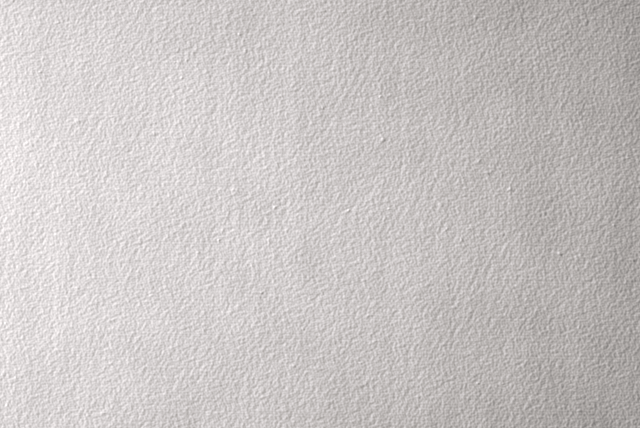
Give the GLSL for this texture, as a Shadertoy shader.

```glsl
const vec3 COOL_WHITE = vec3(1.014, 0.993, 0.993);
const vec3 WARM_GREY = vec3(1.020, 0.994, 0.980);
const float LEFT_TONE = 0.876;
const float RIGHT_FALLOFF = 0.216;
const float FALLOFF_POWER = 1.5;
const float EDGE_SHADE = 0.045;
const float SIDE_GLOW = 0.030;
const float LUMP_FREQ = 52.0;
const float LUMP_SHARE = 0.7;
const float GRAIN_FREQ = 112.0;
const float FINE_FREQ = 184.0;
const float FINE_SHARE = 0.65;
const float FLECK_FREQ = 24.0;
const float FLECK_SHARE = 0.36;
const float FLECK_HEIGHT = 1.4;
const float RELIEF = 0.124;
const float MOTTLE = 0.032;
const float STREAK = 0.026;
const vec2 LIGHT_STEP = vec2(0.0018, -0.0010); // points away from the lamp

float hash(vec2 p) {
    return fract(sin(dot(p, vec2(127.1, 311.7))) * 43758.5453);
}

mat2 rotation(float a) {
    return mat2(cos(a), sin(a), -sin(a), cos(a));
}

// Smooth value noise for the broad variation
float noise(vec2 p) {
    vec2 i = floor(p), f = fract(p);
    f = f * f * (3.0 - 2.0 * f);
    float low = mix(hash(i), hash(i + vec2(1.0, 0.0)), f.x);
    float high = mix(hash(i + vec2(0.0, 1.0)), hash(i + vec2(1.0, 1.0)), f.x);
    return mix(low, high, f.y);
}

float ramp(vec2 corner, vec2 offset) {
    float a = 6.2832 * hash(corner);
    return dot(vec2(cos(a), sin(a)), offset);
}

// Gradient noise, crisp and even, for the grain
float gradientNoise(vec2 p) {
    vec2 i = floor(p), f = fract(p);
    vec2 s = f * f * f * (f * (f * 6.0 - 15.0) + 10.0);
    vec2 e = vec2(1.0, 0.0);
    float low = mix(ramp(i, f), ramp(i + e, f - e), s.x);
    float high = mix(ramp(i + e.yx, f - e.yx), ramp(i + e.xx, f - e.xx), s.x);
    return mix(low, high, s.y);
}

// Sparse raised fibres, one possible per cell
float flecks(vec2 p) {
    vec2 q = p * FLECK_FREQ;
    vec2 base = floor(q);
    float height = 0.0;
    for (int y = -1; y <= 1; y++) {
        for (int x = -1; x <= 1; x++) {
            vec2 cell = base + vec2(x, y);
            float present = step(hash(cell + 5.3), FLECK_SHARE);
            vec2 centre = cell + vec2(hash(cell + 11.7), hash(cell + 23.1));
            float size = hash(cell + 37.9);
            vec2 radius = mix(vec2(0.08, 0.06), vec2(0.26, 0.11), size * size);
            vec2 d = rotation(6.2832 * hash(cell + 41.3)) * (q - centre);
            d.y += 2.0 * d.x * d.x; // bends the fibre
            d /= radius;
            float strength = hash(cell + 53.9);
            strength = mix(0.2, 1.0, strength * strength);
            height += present * strength * exp(-dot(d, d));
        }
    }
    return height * FLECK_HEIGHT;
}

// Surface height of the rough sheet
float surface(vec2 p) {
    float grain = gradientNoise(rotation(0.5) * p * GRAIN_FREQ);
    grain += FINE_SHARE * gradientNoise(rotation(1.2) * p * FINE_FREQ + 71.0);
    grain += LUMP_SHARE * gradientNoise(rotation(0.9) * p * LUMP_FREQ + 33.0);
    return grain + flecks(p);
}

void mainImage(out vec4 fragColor, in vec2 fragCoord) {
    vec2 uv = fragCoord / iResolution.xy;
    vec2 p = fragCoord / iResolution.y;

    // Broad light from the left, dimmer at top and bottom
    float fromMiddle = 2.0 * uv.y - 1.0;
    float tone = LEFT_TONE - RIGHT_FALLOFF * pow(uv.x, FALLOFF_POWER);
    tone -= EDGE_SHADE * fromMiddle * fromMiddle;
    tone += SIDE_GLOW * exp(-14.0 * uv.x);

    // Soft mottling and faint vertical streaks
    tone += MOTTLE * (noise(rotation(0.8) * p * 14.0) - 0.5);
    tone += STREAK * (noise(p * vec2(55.0, 2.5) + 19.0) - 0.5);

    // Side-lit relief
    float slope = surface(p + LIGHT_STEP) - surface(p - LIGHT_STEP);
    tone += RELIEF * slope;

    vec3 tint = mix(WARM_GREY, COOL_WHITE, smoothstep(0.65, 0.86, tone));
    fragColor = vec4(clamp(tone * tint, 0.0, 1.0), 1.0);
}
```
